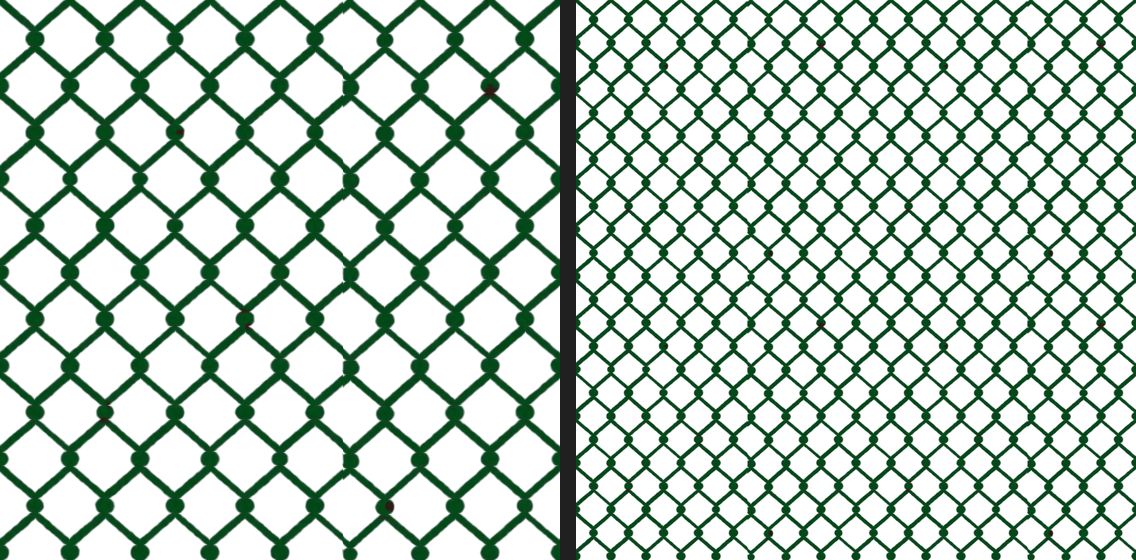
Left, the tile; right, the same tile 2 across and 2 down.
A Shadertoy shader for this pattern:

```glsl
// Lengths are in repeat widths: the canvas is COLUMNS units wide and high.
const float COLUMNS = 8.0;
const float ROWS = 12.0;               // two staggered rows per vertical repeat
const float ROW_HEIGHT = COLUMNS / ROWS;
const float FIRST_ROW = 0.11;
const vec2 KNOT_RADIUS = vec2(0.134, 0.122);
const float WIRE_OFFSET = 0.118;       // wires meet this far above and below a knot
const float RISING_WIDTH = 0.053;      // half widths
const float FALLING_WIDTH = 0.046;
const float WIDTH_JITTER = 0.007;
const float EDGE_WOBBLE = 0.014;
const float SOFTNESS = 0.018;
const float SPLICE_X = 4.9;
const float SPLICE_DROP = 0.03;
const float SPLICE_FADE = 2.0;
const float RUST_CHANCE = 0.05;
const vec3 BACKGROUND = vec3(1.0);
const vec3 GREEN = vec3(0.01, 0.285, 0.095);
const vec3 RIM_GREEN = vec3(0.065, 0.27, 0.135);
const vec3 RUST = vec3(0.17, 0.11, 0.08);

float hash(vec2 p) {
    vec3 q = fract(p.xyx * vec3(0.1031, 0.1030, 0.0973));
    q += dot(q, q.yzx + 33.33);
    return fract((q.x + q.y) * q.z);
}

// Value noise that wraps after a whole number of cells.
float wrapNoise(vec2 uv, float cells) {
    vec2 p = uv * cells;
    vec2 i = floor(p);
    vec2 f = fract(p);
    f = f * f * (3.0 - 2.0 * f);
    vec2 a = mod(i, cells);
    vec2 b = mod(i + 1.0, cells);
    return mix(mix(hash(a), hash(vec2(b.x, a.y)), f.x),
               mix(hash(vec2(a.x, b.y)), hash(b), f.x), f.y);
}

float segmentDistance(vec2 p, vec2 a, vec2 b) {
    vec2 ab = b - a;
    return length(p - a - ab * clamp(dot(p - a, ab) / dot(ab, ab), 0.0, 1.0));
}

float ellipseDistance(vec2 p, vec2 radius) {
    return (length(p / radius) - 1.0) * min(radius.x, radius.y);
}

// Signed distance to the mesh in x, rust amount in y.
vec2 fence(vec2 p) {
    float distanceToMesh = 1e3;
    float rust = 0.0;
    float lowerRow = floor((p.y - FIRST_ROW) / ROW_HEIGHT);
    for (int j = 0; j < 2; j++) {
        float row = lowerRow + float(j);
        float stagger = 0.5 * mod(row, 2.0);
        float nearest = round(p.x - stagger);
        for (int i = -1; i <= 1; i++) {
            float column = nearest + float(i);
            vec2 id = vec2(mod(column, COLUMNS), mod(row, ROWS));
            vec2 q = p - vec2(column + stagger, FIRST_ROW + row * ROW_HEIGHT);

            // Knot, cut flat where it touches the splice
            float wear = pow(hash(id + 17.0), 8.0);
            float knot = ellipseDistance(q, KNOT_RADIUS * (1.0 - 0.2 * wear));
            if (abs(column + stagger - SPLICE_X) < KNOT_RADIUS.x)
                knot = max(knot, SPLICE_X - p.x);
            distanceToMesh = min(distanceToMesh, knot);
            float rusty = step(1.0 - RUST_CHANCE, hash(id + 41.0));
            rust = max(rust, rusty * (1.0 - smoothstep(0.0, 0.08, knot)));

            // Two wires running down to the next row
            for (int k = 0; k < 2; k++) {
                float side = float(2 * k - 1);
                float width = k == 0 ? RISING_WIDTH : FALLING_WIDTH;
                float jitter = hash(id + 71.0 + 13.0 * float(k));
                width += WIDTH_JITTER * (1.0 - 2.0 * jitter * jitter);
                float wire = segmentDistance(q, vec2(0.0, -WIRE_OFFSET),
                    vec2(0.5 * side, WIRE_OFFSET - ROW_HEIGHT)) - width;
                distanceToMesh = min(distanceToMesh, wire);
            }
        }
    }
    return vec2(distanceToMesh, rust);
}

void mainImage(out vec4 fragColor, in vec2 fragCoord) {
    vec2 uv = fragCoord / iResolution.xy;
    vec2 p = uv * COLUMNS;
    float pixel = COLUMNS / min(iResolution.x, iResolution.y);

    // Mesh sags abruptly at the splice and recovers to its right
    float past = p.x - SPLICE_X;
    p.y += SPLICE_DROP * smoothstep(-0.012, 0.012, past)
         * clamp(1.0 - past / SPLICE_FADE, 0.0, 1.0);

    float fine = wrapNoise(uv, 160.0);
    float coarse = wrapNoise(uv, 72.0);
    vec2 mesh = fence(p);
    float d = mesh.x + EDGE_WOBBLE * (0.6 * fine + 0.4 * coarse - 0.5);

    // Mottled paint with a duller rim and a little rust
    float rim = smoothstep(-0.05, -0.008, d + 0.03 * (coarse - 0.5));
    vec3 paint = mix(GREEN, RIM_GREEN, rim);
    paint *= 0.94 + 0.12 * fine;
    paint = mix(paint, RUST, mesh.y * smoothstep(0.5, 0.75, coarse));

    float edge = max(SOFTNESS, 0.75 * pixel);
    float coverage = 1.0 - smoothstep(-edge, edge, d);
    fragColor = vec4(mix(BACKGROUND, paint, coverage), 1.0);
}
```
